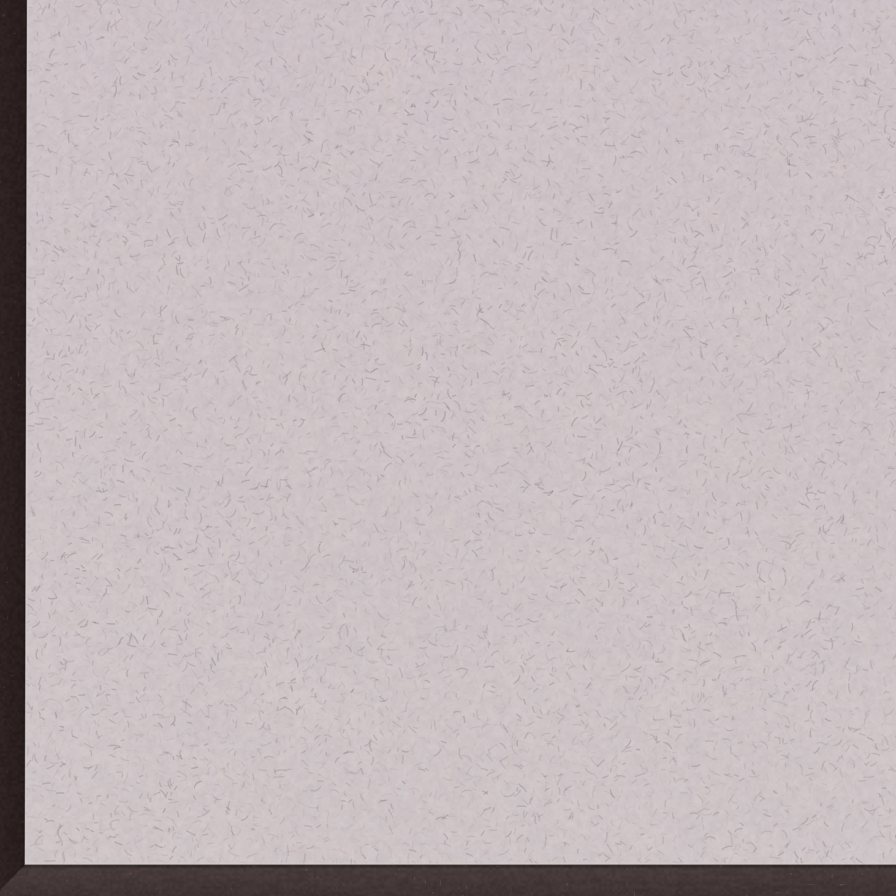
A WebGL 2 fragment shader for this texture:

```glsl
#version 300 es
precision highp float;

#define LEFT_WIDTH 0.0275
#define LEFT_LEAN 0.0025
#define BOTTOM_HEIGHT 0.0350
#define FIBRE_CELLS 72.0
#define FIBRE_LAYERS 4
#define FIBRE_WIDTH 0.0008
#define FIBRE_STRENGTH 0.25
#define MOTTLE 0.022
#define GRAIN 0.020

uniform vec2 u_resolution;
out vec4 fragColor;

const vec3 PAPER = vec3(0.807, 0.766, 0.778);
const vec3 FIBRE_INK = vec3(0.36, 0.33, 0.37);
const vec3 LEFT_DARK = vec3(0.165, 0.122, 0.120);
const vec3 BOTTOM_DARK = vec3(0.268, 0.220, 0.218);
const vec3 RIM_LIGHT = vec3(0.82, 0.81, 0.80);

// Integer hash giving three values in 0..1
vec3 hash3(vec2 cell, int seed) {
    uvec3 v = uvec3(ivec3(ivec2(cell), seed) + 4096);
    v = v * 1664525u + 1013904223u;
    v.x += v.y * v.z; v.y += v.z * v.x; v.z += v.x * v.y;
    v ^= v >> 16u;
    v.x += v.y * v.z; v.y += v.z * v.x; v.z += v.x * v.y;
    return vec3(v >> 8u) / 16777216.0;
}

float valueNoise(vec2 p, int seed) {
    vec2 i = floor(p), f = fract(p);
    f = f * f * (3.0 - 2.0 * f);
    float low = mix(hash3(i, seed).x, hash3(i + vec2(1, 0), seed).x, f.x);
    float high = mix(hash3(i + vec2(0, 1), seed).x, hash3(i + vec2(1, 1), seed).x, f.x);
    return mix(low, high, f.y);
}

// Darkness of one layer of short bent fibres
float fibreLayer(vec2 uv, int layer, float pixel) {
    vec2 p = uv * FIBRE_CELLS + float(layer) * vec2(0.37, 0.61);
    vec2 home = floor(p);
    float ink = 0.0;
    for (int j = -1; j <= 1; j++)
    for (int i = -1; i <= 1; i++) {
        vec2 cell = home + vec2(i, j);
        vec3 place = hash3(cell, layer * 2 + 10);
        vec3 shape = hash3(cell, layer * 2 + 11);
        float angle = place.z * 6.2832;
        vec2 axis = vec2(cos(angle), sin(angle));
        vec2 d = (p - cell - place.xy) / FIBRE_CELLS;
        vec2 q = vec2(dot(d, axis), dot(d, vec2(-axis.y, axis.x)));
        float halfLength = mix(0.0015, 0.0058, shape.x * shape.x);
        q.y -= (shape.y - 0.5) * 130.0 * q.x * q.x;
        q.x -= clamp(q.x, -halfLength, halfLength);
        float soft = max(pixel * 0.7, 0.0006);
        float cover = 1.0 - smoothstep(FIBRE_WIDTH - soft, FIBRE_WIDTH + soft, length(q));
        float strength = 0.10 + 0.90 * pow(shape.z, 4.0);
        ink = max(ink, cover * strength);
    }
    return ink;
}

vec3 paperColor(vec2 uv, float pixel) {
    float cloud = valueNoise(uv * 9.0, 1) * 0.6 + valueNoise(uv * 27.0, 2) * 0.4;
    float fleck = valueNoise(uv * 150.0, 3) - 0.5;
    float grain = valueNoise(uv * 330.0, 4) - 0.5;
    vec3 color = PAPER + MOTTLE * (fleck + 0.5 * (cloud - 0.5)) + GRAIN * grain;
    color += vec3(0.008, 0.0, -0.008) * (valueNoise(uv * 60.0, 5) - 0.5);
    color += 0.008 * (0.5 - uv.y) * vec3(0.6, 1.0, 0.2);
    float density = mix(0.65, 1.2, cloud);
    for (int k = 0; k < FIBRE_LAYERS; k++)
        color = mix(color, FIBRE_INK, FIBRE_STRENGTH * density * fibreLayer(uv, k, pixel));
    return color;
}

// Two dark strips joined by a mitre at the corner
vec3 frameColor(vec2 uv, vec2 inner, float pixel) {
    float grain = valueNoise(uv * 330.0, 6) - 0.5;
    float across = clamp(-inner.x / LEFT_WIDTH, 0.0, 1.0);
    vec3 left = LEFT_DARK + 0.02 * (across - 0.4);
    left *= 1.0 - 0.25 * (1.0 - smoothstep(0.0, 0.12, across));
    float depth = clamp(-inner.y / BOTTOM_HEIGHT, 0.0, 1.0);
    vec3 bottom = BOTTOM_DARK + 0.035 * (0.45 - depth);
    bottom *= 1.0 - 0.28 * (1.0 - smoothstep(0.04, 0.16, depth));
    bottom += 0.02 * (valueNoise(uv * vec2(60.0, 300.0), 7) - 0.5);
    float seam = inner.x - inner.y;
    vec3 color = mix(left, bottom, smoothstep(-pixel, pixel, seam));
    color *= 1.0 - 0.18 * (1.0 - smoothstep(0.0, 0.0025, abs(seam)));
    float dust = smoothstep(0.93, 1.0, valueNoise(uv * 240.0, 8));
    return color + 0.035 * grain + dust * vec3(0.10, 0.07, 0.06);
}

void main() {
    vec2 uv = gl_FragCoord.xy / u_resolution;
    float pixel = 1.0 / min(u_resolution.x, u_resolution.y);
    vec2 inner = uv - vec2(LEFT_WIDTH + LEFT_LEAN * uv.y, BOTTOM_HEIGHT);
    float edge = min(inner.x, inner.y);

    // Paper with a thin pale rim where it meets the frame
    vec3 paper = paperColor(uv, pixel);
    paper = mix(paper, RIM_LIGHT, 0.6 * (1.0 - smoothstep(0.001, 0.003, edge)));

    float soft = max(pixel * 0.7, 0.0010);
    vec3 color = mix(frameColor(uv, inner, pixel), paper, smoothstep(-soft, soft, edge));
    fragColor = vec4(color, 1.0);
}
```
